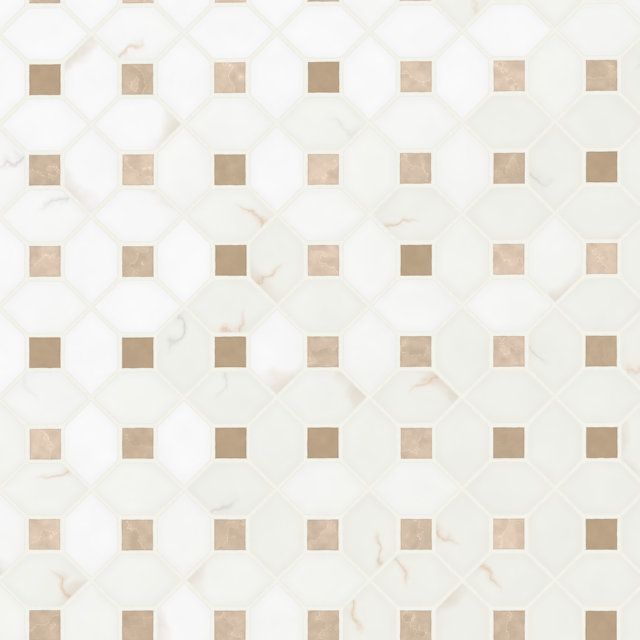
Write a Shadertoy shader that draws this pattern.

```glsl
const vec2 PITCH = vec2(0.145, 0.1428);
const vec2 ANCHOR = vec2(0.505, 0.4505);
const float FRAME = 0.193;       // half side of the line around each inset
const float HALF_GROUT = 0.026;

float hash21(vec2 p) {
    vec3 q = fract(p.xyx * vec3(0.1031, 0.1030, 0.0973));
    q += dot(q, q.yzx + 33.33);
    return fract((q.x + q.y) * q.z);
}

float valueNoise(vec2 p) {
    vec2 i = floor(p), f = fract(p);
    f = f * f * (3.0 - 2.0 * f);
    float low = mix(hash21(i), hash21(i + vec2(1, 0)), f.x);
    float high = mix(hash21(i + vec2(0, 1)), hash21(i + vec2(1, 1)), f.x);
    return mix(low, high, f.y);
}

float fbm(vec2 p) {
    float sum = 0.0, gain = 0.5;
    for (int i = 0; i < 4; i++) {
        sum += gain * valueNoise(p);
        p = mat2(1.6, 1.2, -1.2, 1.6) * p + 7.3;
        gain *= 0.5;
    }
    return sum;
}

float smoothMin(float a, float b, float k) {
    float h = max(k - abs(a - b), 0.0) / k;
    return min(a, b) - 0.25 * h * h * k;
}

vec2 rotate(vec2 p, float angle) {
    float c = cos(angle), s = sin(angle);
    return mat2(c, -s, s, c) * p;
}

// Pale marble: tone per tile, soft clouds, rare stains and veins
vec3 paleMarble(vec2 local, vec2 id, float inset, float warmth) {
    float tone = hash21(id + 61.0);
    float rarity = hash21(id + 117.0);
    float cloud = fbm(local * 4.0 + id * 5.7);
    float warm = smoothstep(0.2, 0.75, warmth + 0.5 * (tone - 0.5));
    vec3 stone = mix(vec3(0.974, 0.974, 0.978), vec3(0.938, 0.938, 0.914), warm);
    stone += 0.022 * (cloud - 0.47);
    stone -= vec3(0.012, 0.011, 0.014) * (1.0 - smoothstep(0.0, 0.1, inset));

    vec2 q = rotate(local, 6.2832 * hash21(id + 23.0));
    float bend = 0.35 * (cloud - 0.47);
    float stain = smoothstep(0.16, 0.42, q.x + bend) * step(0.87, rarity);
    stone = mix(stone, vec3(0.87, 0.82, 0.76), 0.6 * stain);

    float vein = exp(-abs(q.y + bend - 0.12) * 45.0);
    vein *= smoothstep(0.0, 0.25, q.x + 0.1) * smoothstep(0.78, 0.9, tone);
    vec3 veinColor = mix(vec3(0.76, 0.75, 0.73), vec3(0.84, 0.68, 0.54), step(0.5, rarity));
    return mix(stone, veinColor, 0.5 * vein);
}

// Tan inset: three stone shades, fine pale veins, dark rim
vec3 tanStone(vec2 local, vec2 id, float inset) {
    float pick = hash21(id + 9.0);
    vec3 stone = mix(vec3(0.81, 0.73, 0.64), vec3(0.86, 0.78, 0.70), smoothstep(0.4, 0.9, pick));
    float dark = 1.0 - smoothstep(0.1, 0.22, pick);
    stone = mix(stone, vec3(0.73, 0.64, 0.53), dark);
    float cloud = fbm(local * 11.0 + id * 8.3);
    stone += 0.14 * (cloud - 0.47) * (1.0 - 0.6 * dark);

    vec2 q = rotate(local, 6.2832 * hash21(id + 41.0));
    float vein = exp(-abs(q.y + 0.35 * (cloud - 0.47)) * 110.0);
    stone += 0.07 * vein * (1.0 - dark);
    return stone - 0.07 * (1.0 - smoothstep(0.0, 0.018, inset));
}

void mainImage(out vec4 fragColor, in vec2 fragCoord) {
    vec2 uv = fragCoord / iResolution.y;
    float pixel = 1.0 / (iResolution.y * PITCH.y);

    // Grid with a slight tilt and rough hand-laid edges
    vec2 p = uv - ANCHOR;
    p.y -= 0.008 * p.x * uv.y;
    p /= PITCH;
    float rough = 0.007 * (fbm(p * 18.0) - 0.47);
    vec2 cell = floor(p + 0.5);
    vec2 local = p - cell;
    vec2 a = abs(local);

    // Hexagons meet on the cell diagonals and around the insets
    float frame = max(a.x, a.y) - FRAME;
    float diagonal = abs(a.x - a.y) * 0.70711;
    float hexInset = smoothMin(frame, diagonal, 0.025) - HALF_GROUT + rough;
    vec2 side = a.x > a.y ? vec2(sign(local.x), 0.0) : vec2(0.0, sign(local.y));
    vec2 hexId = cell * 2.0 + side;

    vec2 jitter = vec2(hash21(cell + 31.0), hash21(cell + 77.0)) - 0.5;
    vec2 squarePos = local - 0.012 * jitter;
    vec2 b = abs(squarePos);
    float squareInset = FRAME - HALF_GROUT - max(b.x, b.y) + rough;

    // Grout with fine grain and soft contact shadows
    float warmth = 0.6 * uv.x + 0.4 * (1.0 - uv.y);
    vec3 color = vec3(0.953, 0.953, 0.925) + 0.025 * (fbm(p * 45.0) - 0.47);
    color -= vec3(0.035, 0.035, 0.04) * exp(-abs(hexInset) * 120.0);

    vec3 marble = paleMarble(local - 0.5 * side, hexId, hexInset, warmth);
    color = mix(color, marble, smoothstep(-pixel, pixel, hexInset));
    vec3 inlay = tanStone(squarePos, cell, squareInset);
    color = mix(color, inlay, smoothstep(-pixel, pixel, squareInset));
    fragColor = vec4(clamp(color, 0.0, 1.0), 1.0);
}
```
